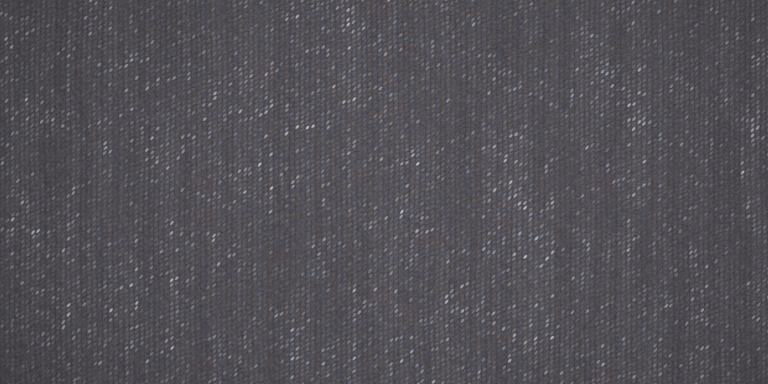
Write a Shadertoy shader that draws this texture.

```glsl
// Grey-blue denim: fine vertical warp threads crossed by slanted twill stitches.
// Each stitch is a soft ellipse in a sheared cell with hashed brightness;
// smooth noise adds worn clumps, streaks, grain and broad uneven light.

float hash(vec2 p) {
    return fract(sin(dot(p, vec2(127.1, 311.7))) * 43758.5453);
}

float noise(vec2 p) {
    vec2 i = floor(p), f = fract(p);
    f = f * f * (3.0 - 2.0 * f);
    return mix(mix(hash(i), hash(i + vec2(1, 0)), f.x),
               mix(hash(i + vec2(0, 1)), hash(i + vec2(1, 1)), f.x), f.y);
}

// Stitch coverage in x, hashed brightness in y, hashed tint in z
vec3 stitch(vec2 q, float blur) {
    float column = floor(q.x);
    q.y -= column * 0.37 + 0.5 * hash(vec2(column, 3.0));
    vec2 cell = vec2(column, floor(q.y));
    vec2 d = fract(q) - 0.5;
    d.x += 0.2 * (hash(cell + 5.0) - 0.5);
    d.x -= 0.45 * d.y;
    float dist = length(d * vec2(1.0, 0.68));
    float cover = 1.0 - smoothstep(0.27 - blur, 0.27 + blur, dist);
    return vec3(cover, hash(cell), hash(cell + 41.0));
}

void mainImage(out vec4 fragColor, in vec2 fragCoord) {
    vec2 p = fragCoord / iResolution.y;
    float aspect = iResolution.x / iResolution.y;

    // Slightly wavering thread grid
    vec2 q = p * vec2(74.0, 80.0);
    q.x += 0.5 * noise(p * vec2(9.0, 5.0));
    q.y += 0.7 * noise(p * vec2(14.0, 11.0) + 20.0);
    float column = floor(q.x);
    vec3 s = stitch(q, clamp(60.0 / iResolution.y, 0.08, 0.27));

    // Worn clumps, long vertical streaks and fine grain
    float clump = 0.6 * noise(p * vec2(13.0, 9.0)) + 0.4 * noise(p * vec2(34.0, 22.0) + 7.0);
    float streak = noise(vec2(q.x * 0.8, p.y * 3.5)) - 0.5;
    float grain = noise(p * 190.0) + noise(p * 256.0 + 60.0) - 1.0;

    // Dark weft, ordinary stitches and a few pale ones
    vec3 color = vec3(0.314, 0.303, 0.326);
    float shine = 0.025 + 0.085 * s.y * s.y + 0.17 * pow(s.y, 14.0);
    shine *= 0.45 + 1.15 * clump + 0.8 * streak;
    color += s.x * shine * vec3(0.95, 1.0, 1.04);
    color += 0.028 * streak + 0.045 * grain;
    color -= 0.012 * smoothstep(0.3, 0.5, abs(fract(q.x) - 0.5));

    // Blue and warm fringes, strongest near the middle
    float middle = exp(-2.2 * pow(p.x - 0.5 * aspect, 2.0));
    float fringe = 0.6 * sin(6.2832 * (q.x + 0.3 * hash(vec2(column, 9.0))));
    fringe += 1.3 * (s.z - 0.5) * (0.4 + s.x);
    color += fringe * (0.45 + 0.75 * middle) * vec3(-0.018, 0.002, 0.024);

    // Broad light falling off to the edges, most on the left
    vec2 c = vec2(p.x / aspect - 0.54, p.y - 0.52);
    color *= 1.035 - 0.5 * c.x * c.x - 0.22 * c.y * c.y;

    fragColor = vec4(color, 1.0);
}
```
